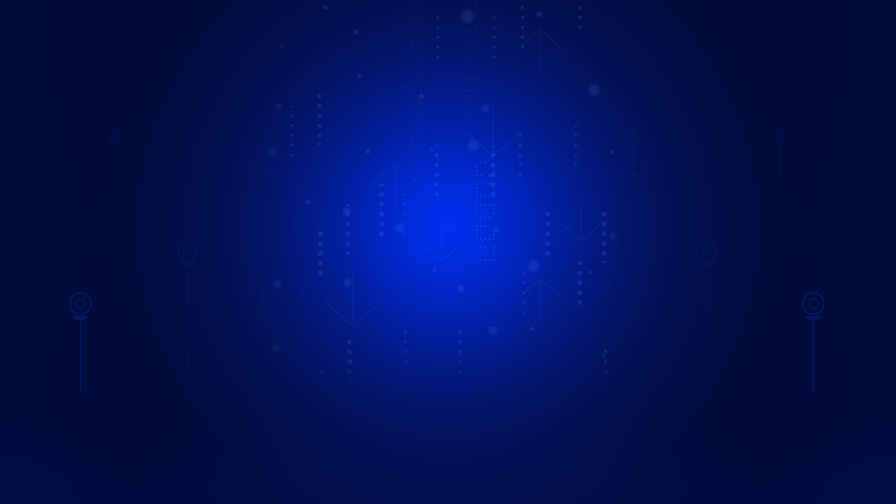
Give the GLSL for this background, as a Shadertoy shader.

```glsl
// Deep blue radial glow with faint arrows, dotted data streams, soft specks and side pins.
#define GLOW_CENTER vec2(0.0, 0.549)
#define GLOW_RADIUS 0.313
#define GLOW_FALLOFF 1.61
#define BASE_BLUE 0.21
#define GLOW_BLUE 0.72
#define LINE_WIDTH 0.0008
#define LANE_WIDTH 0.056
#define DOT_STEP 0.0195
#define SPECK_CELL 0.125
#define DETAIL_STRENGTH 0.17

float hash(vec2 p) {
    return fract(sin(dot(p, vec2(127.1, 311.7))) * 43758.5);
}

// Smooth coverage of a signed distance, in units of canvas height
float fill(float d) {
    float px = 1.0 / iResolution.y;
    return 1.0 - smoothstep(-0.6 * px, 0.8 * px, d);
}

float segment(vec2 p, vec2 a, vec2 b) {
    vec2 ab = b - a;
    return length(p - a - ab * clamp(dot(p - a, ab) / dot(ab, ab), 0.0, 1.0));
}

float box(vec2 p, vec2 halfSize) {
    vec2 d = abs(p) - halfSize;
    return length(max(d, 0.0)) + min(max(d.x, d.y), 0.0);
}

// Thin arrow; positive size points down, negative size points up
float arrow(vec2 p, vec2 tip, float size) {
    vec2 q = vec2(abs(p.x - tip.x), (p.y - tip.y) * sign(size));
    float s = abs(size);
    float d = min(segment(q, vec2(0.0), vec2(0.0, 1.9 * s)),
                  segment(q, vec2(0.0), vec2(s, 0.9 * s)));
    return fill(d - LINE_WIDTH);
}

// Short vertical runs of square dots, one lane per column
float dotColumns(vec2 p) {
    float lane = floor(p.x / LANE_WIDTH);
    float shift = hash(vec2(lane, 3.0));
    float along = p.y / 0.27 + shift;
    float run = floor(along);
    float seed = hash(vec2(lane, run));
    float laneX = (fract(p.x / LANE_WIDTH) - 0.3 - 0.4 * seed) * LANE_WIDTH;
    float dotY = (fract(p.y / DOT_STEP) - 0.5) * DOT_STEP;
    float size = mix(0.0018, 0.0042, hash(vec2(run, lane + 7.0)));
    float active_ = step(fract(along), 0.38) * step(0.25, seed);
    return active_ * fill(box(vec2(laneX, dotY), vec2(size)));
}

// Stream of small rectangles outlined by dots
float dottedStrip(vec2 p, float x, float bottom, float top, float width) {
    vec2 q = vec2((p.x - x) / width + 0.5, (p.y - bottom) / width);
    float inside = step(0.0, q.x) * step(q.x, 1.0) * step(bottom, p.y) * step(p.y, top);
    vec2 grid = vec2(q.x, fract(q.y)) * 5.0;
    vec2 id = floor(grid);
    float border = max(step(1.5, abs(id.x - 2.0)), step(1.5, abs(id.y - 1.5)));
    float gap = step(id.y, 3.5) * step(0.2, hash(id + floor(q.y) * 5.0));
    float d = (length(fract(grid) - 0.5) - 0.22) * width / 5.0;
    return inside * border * gap * fill(d);
}

// One soft disc per cell, with random place and size
float specks(vec2 p) {
    vec2 cell = floor(p / SPECK_CELL);
    vec2 jitter = vec2(hash(cell + 11.0), hash(cell + 29.0));
    vec2 local = (fract(p / SPECK_CELL) - 0.2 - 0.6 * jitter) * SPECK_CELL;
    float radius = mix(0.004, 0.014, pow(hash(cell + 43.0), 2.0));
    float disc = 1.0 - smoothstep(0.55 * radius, 1.25 * radius, length(local));
    return disc * step(0.3, hash(cell + 61.0));
}

// Ringed marker on a stem
float pin(vec2 p, vec2 head, float stemEnd, float radius) {
    vec2 q = p - head;
    float ring = abs(length(q) - radius) - 0.0015;
    float core = abs(length(q) - 0.45 * radius) - 0.001;
    float tip = max(abs(q.x) - q.y - 2.0 * radius, abs(q.y + 1.4 * radius) - 0.2 * radius);
    float stem = segment(p, head - vec2(0.0, 1.6 * radius), vec2(head.x, stemEnd)) - LINE_WIDTH;
    return fill(min(min(ring, core), min(tip, stem)));
}

void mainImage(out vec4 fragColor, in vec2 fragCoord) {
    // Height is 1, x is zero at the middle
    vec2 p = (fragCoord - vec2(0.5 * iResolution.x, 0.0)) / iResolution.y;
    float r = length(p - GLOW_CENTER);

    // Background glow with a slight lift at the sides and floor
    float glow = exp(-pow(r / GLOW_RADIUS, GLOW_FALLOFF));
    float lift = 0.03 * smoothstep(0.6, 0.88, abs(p.x)) + 0.03 * smoothstep(0.2, 0.0, p.y);
    float blue = BASE_BLUE + GLOW_BLUE * glow + lift;
    vec3 color = vec3(0.04 * glow * (1.0 - glow), 0.2 * blue - 0.003, blue);

    // Arrows: tip position and signed size
    vec3 arrows[7] = vec3[7](
        vec3(0.090, 0.690, 0.055), vec3(-0.012, 0.482, 0.036), vec3(-0.188, 0.352, 0.055),
        vec3(0.264, 0.521, 0.040), vec3(0.183, 0.447, -0.040), vec3(-0.104, 0.676, -0.045),
        vec3(0.183, 0.942, -0.045));
    float detail = 0.0;
    for (int i = 0; i < 7; i++)
        detail += 0.5 * arrow(p, arrows[i].xy, arrows[i].z);

    // Data streams and specks fade away from the middle
    float middle = smoothstep(0.40, 0.30, abs(p.x)) * smoothstep(0.20, 0.32, p.y);
    detail += middle * (0.9 * dotColumns(p) + 0.75 * specks(p));
    detail += 0.9 * dottedStrip(p, 0.074, 0.480, 0.690, 0.042);
    detail += 0.4 * dottedStrip(p, -0.063, 0.640, 1.0, 0.024);
    detail += 0.4 * dottedStrip(p, 0.046, 0.770, 1.0, 0.024);
    detail += 0.15 * fill(abs(length(p - vec2(0.014, 0.525)) - 0.32) - LINE_WIDTH);
    color = mix(color, vec3(0.45, 0.62, 1.0), DETAIL_STRENGTH * min(detail, 1.0));

    // Mirrored side pins
    vec2 side = vec2(abs(p.x + 0.002), p.y);
    float pins = pin(side, vec2(0.727, 0.398), 0.22, 0.021)
               + 0.45 * pin(side, vec2(0.515, 0.502), 0.27, 0.019)
               + 0.35 * pin(side, vec2(0.660, 0.730), 0.64, 0.010);
    color += vec3(0.0, 0.05, 0.14) * pins;

    fragColor = vec4(color, 1.0);
}
```
